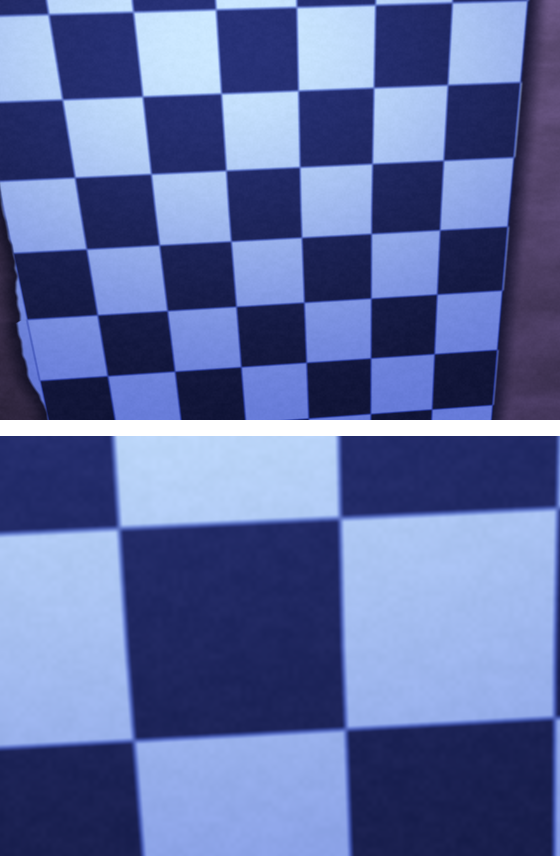
Top, the full canvas; bottom, a detail of the centre.
A Shadertoy shader for this pattern:

```glsl
float hash(vec2 p) {
    vec3 q = fract(vec3(p.xyx) * 0.1031);
    q += dot(q, q.yzx + 33.33);
    return fract((q.x + q.y) * q.z);
}

float valueNoise(vec2 p) {
    vec2 cell = floor(p);
    vec2 f = fract(p);
    f = f * f * (3.0 - 2.0 * f);
    float low = mix(hash(cell), hash(cell + vec2(1, 0)), f.x);
    float high = mix(hash(cell + vec2(0, 1)), hash(cell + vec2(1, 1)), f.x);
    return mix(low, high, f.y);
}

float fbm(vec2 p) {
    float sum = 0.0;
    float weight = 0.5;
    for (int i = 0; i < 4; i++) {
        sum += weight * valueNoise(p);
        p = p * 2.03 + 17.0;
        weight *= 0.5;
    }
    return sum;
}

// Alternates between -1 and 1 per unit, with soft steps at the integers
float softSquareWave(float x, float softness) {
    float edgeDistance = 0.5 - abs(fract(x) - 0.5);
    float side = 1.0 - 2.0 * mod(floor(x), 2.0);
    return side * smoothstep(-softness, softness, edgeDistance) * 2.0 - side;
}

// Canvas point (y down, height 1) to board squares on a tilted plane
vec2 boardCoords(vec2 p) {
    float top = max(0.0, 1.0 - 2.0 * p.y);
    p.x -= 0.012 * p.x * (1.333 - p.x) * top * 1.6;
    mat3 boardToCanvas = mat3(
        0.19208, -0.0053, 0.008375,
        0.03884, 0.20457, 0.04474,
        0.14757, 0.23785, 1.0);
    vec3 q = inverse(boardToCanvas) * vec3(p, 1.0);
    return q.xy / q.z;
}

// Width of the ragged paper strip left of the outer squares
float tornMargin(float v) {
    float strip = 0.15 * smoothstep(2.1, 3.2, v) * (1.0 - smoothstep(3.9, 4.5, v));
    float notch = 0.05 * smoothstep(3.05, 3.0, v) * smoothstep(2.7, 3.0, v);
    return strip - notch + 0.03 * (valueNoise(vec2(v * 9.0, 3.0)) - 0.5);
}

vec3 skinColor(vec2 p, float gap) {
    float mottling = fbm(p * vec2(9.0, 22.0) + 4.0);
    vec3 skin = mix(vec3(0.40, 0.33, 0.50), vec3(0.26, 0.21, 0.35), p.y);
    skin *= 0.82 + 0.36 * mottling;
    return mix(vec3(0.10, 0.09, 0.20), skin, smoothstep(-0.05, 0.32, gap));
}

vec3 boardColor(vec2 board, float glow, float softness) {
    vec3 light = mix(vec3(0.40, 0.48, 0.85), vec3(0.80, 0.91, 1.0), glow);
    vec3 dark = mix(vec3(0.065, 0.08, 0.215), vec3(0.155, 0.195, 0.47), glow);
    float checker = softSquareWave(board.x, softness) * softSquareWave(board.y, softness);
    // The strip outside the left column is bare paper
    float bare = 1.0 - smoothstep(-softness, softness, board.x + 1.0);
    float whiteness = mix(0.5 + 0.5 * checker, 0.95, bare);
    float fringe = 4.0 * whiteness * (1.0 - whiteness);
    return mix(dark, light, whiteness) + vec3(-0.05, -0.03, 0.08) * fringe;
}

void mainImage(out vec4 fragColor, in vec2 fragCoord) {
    vec2 p = fragCoord / iResolution.y;
    p.y = 1.0 - p.y;
    vec2 board = boardCoords(p);
    float softness = (0.0032 + 0.7 / iResolution.y) / 0.17;

    // Uneven lighting, strongest near the upper middle
    float falloff = length((p - vec2(0.52, 0.08)) * vec2(0.65, 1.0));
    float glow = 1.0 - smoothstep(0.0, 1.0, falloff);

    // Sheet over skin, with a contact shadow at its sides
    float leftGap = -1.0 - tornMargin(board.y) - board.x;
    float rightGap = board.x - 6.02;
    float gap = max(leftGap, rightGap);
    float sheet = 1.0 - smoothstep(-softness, softness, gap);
    vec3 skin = skinColor(p, gap);
    skin *= mix(1.0, 0.75, step(rightGap, leftGap));
    vec3 color = mix(skin, boardColor(board, glow, softness), sheet);

    // Blotchy sensor grain
    float grain = valueNoise(p * 240.0) + valueNoise(p * vec2(70.0, 110.0)) - 1.0;
    color += 0.016 * grain * vec3(1.0, 0.9, 1.2);
    fragColor = vec4(clamp(color, 0.0, 1.0), 1.0);
}
```
